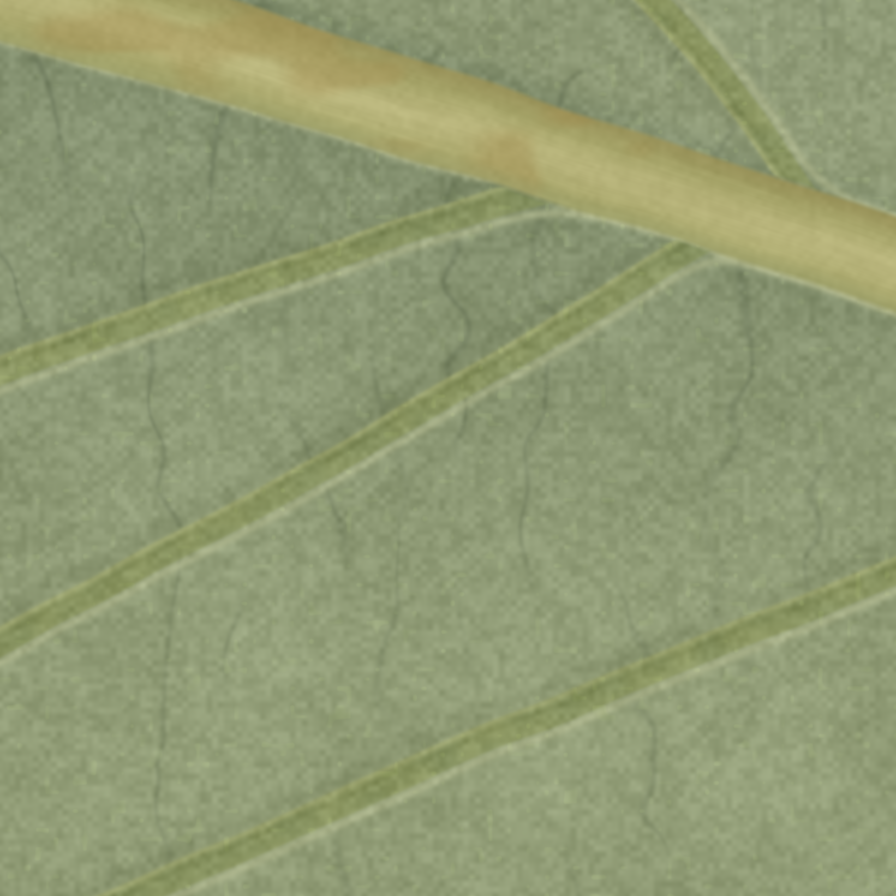
Reproduce this texture procedurally as a Shadertoy shader.

```glsl
// Underside of a leaf: a pale midrib crosses the top and olive side veins branch off it.
// Each vein is a quadratic curve with a shaded cross-section and a light lower rim;
// value noise adds the fuzzy grain, and warped columns add the faint veinlets.

float hash(vec2 p) {
    return fract(sin(dot(p, vec2(127.1, 311.7))) * 43758.5453);
}

float noise(vec2 p) {
    vec2 i = floor(p), f = fract(p);
    f = f * f * (3.0 - 2.0 * f);
    return mix(mix(hash(i), hash(i + vec2(1, 0)), f.x),
               mix(hash(i + vec2(0, 1)), hash(i + vec2(1, 1)), f.x), f.y);
}

float fbm(vec2 p) {
    float sum = 0.0, amp = 0.5;
    for (int i = 0; i < 4; i++) {
        sum += amp * noise(p);
        p = p * 2.03 + 17.3;
        amp *= 0.5;
    }
    return sum;
}

float bump(float d, float width) {
    return exp(-d * d / (width * width));
}

float smoothMin(float a, float b, float k) {
    float h = max(k - abs(a - b), 0.0) / k;
    return min(a, b) - h * h * k * 0.25;
}

// Signed distance above the curve y = c.x + c.y x + c.z x^2
float curveDistance(vec2 p, vec3 c) {
    float slope = c.y + 2.0 * c.z * p.x;
    return (p.y - c.x - p.x * (c.y + c.z * p.x)) / sqrt(1.0 + slope * slope);
}

// Thin dark veinlets running roughly down the blade
float veinlets(vec2 p) {
    float x = p.x * 10.5 + 1.3 * noise(p * vec2(3.0, 5.0)) + 0.35 * noise(p * 22.0);
    float column = floor(x);
    float line = bump(fract(x) - 0.5, 0.05);
    return line * smoothstep(0.4, 0.75, noise(vec2(column * 7.3, p.y * 7.0)));
}

// Shades one side vein; d grows away from its light rim, gap is the distance off the midrib
vec3 shadeVein(vec3 col, vec2 p, float d, float gap) {
    float inBlade = smoothstep(-0.004, 0.006, gap);
    float mottle = noise(p * 38.0);
    col -= 0.035 * bump(d - 0.023, 0.012) * inBlade;
    float body = (1.0 - smoothstep(0.012, 0.018, abs(d + 0.002))) * inBlade;
    vec3 olive = mix(vec3(0.51, 0.56, 0.36), vec3(0.56, 0.60, 0.38), mottle);
    col = mix(col, olive, body * 0.88);
    col = mix(col, vec3(0.62, 0.65, 0.44), 0.65 * bump(d - 0.012, 0.0035) * inBlade);
    col -= 0.03 * bump(d - 0.004, 0.004) * inBlade;
    // The rim rounds the corner where the vein meets the midrib
    float rim = smoothMin(-d - 0.022, gap, 0.035);
    return mix(col, vec3(0.68, 0.71, 0.55), 0.7 * bump(rim, 0.0055));
}

void mainImage(out vec4 fragColor, in vec2 fragCoord) {
    vec2 uv = fragCoord / iResolution.xy;
    vec2 p = uv + 0.005 * (vec2(noise(uv * 11.0), noise(uv * 11.0 + 40.0)) - 0.5);

    // Distances outside the two edges of the midrib
    float below = -curveDistance(p, vec3(0.953, -0.27, -0.03));
    float above = curveDistance(p, vec3(1.084, -0.325, 0.0));

    // Leaf blade: greyer near the midrib, paler toward the bottom
    vec3 col = mix(vec3(0.625, 0.665, 0.505), vec3(0.58, 0.625, 0.485),
                   smoothstep(0.1, 1.0, uv.y));
    col += 0.07 * (fbm(uv * 7.0) - 0.47);
    col -= vec3(0.055, 0.055, 0.045) * veinlets(uv);
    col -= 0.02 * bump(max(below, 0.0), 0.05);
    col -= vec3(0.05, 0.045, 0.035) * bump(max(above, 0.0), 0.022);

    // Side veins under the midrib
    vec3 veins[3] = vec3[3](vec3(0.588, 0.37, -0.06),
                            vec3(0.288, 0.50, 0.09),
                            vec3(-0.065, 0.46, -0.03));
    float plainRim = bump(below, 0.005);
    for (int i = 0; i < 3; i++) {
        float d = curveDistance(p, veins[i]);
        plainRim *= smoothstep(0.012, 0.03, abs(d));
        if (above < 0.0) col = shadeVein(col, p, d, below);
    }
    col = mix(col, vec3(0.68, 0.70, 0.53), 0.65 * plainRim);

    // Steep vein over the midrib, lit on its right side
    if (below < 0.0) {
        vec2 q = p - vec2(0.73, 0.0);
        float d = -curveDistance(q, vec3(1.0, -1.1, -1.3));
        col = shadeVein(col, p, d, above);
    }

    // Midrib: rounded pale body with long streaks and brown upper edge
    float across = clamp(-below / max(-below - above, 0.001), 0.0, 1.0);
    float body = smoothstep(-0.004, 0.004, -below) * smoothstep(-0.004, 0.004, -above);
    vec2 along = vec2(p.x * 5.0, across * 9.0);
    vec3 rib = mix(vec3(0.64, 0.635, 0.40), vec3(0.73, 0.715, 0.49), bump(across - 0.45, 0.27));
    rib += 0.075 * (fbm(along) - 0.47);
    rib = mix(rib, vec3(0.59, 0.56, 0.34), 0.75 * smoothstep(0.72, 1.0, across));
    rib = mix(rib, vec3(0.64, 0.56, 0.32),
              0.45 * smoothstep(0.5, 0.8, noise(p * vec2(14.0, 24.0))));
    rib = mix(rib, vec3(0.62, 0.64, 0.43), 0.6 * (1.0 - smoothstep(0.0, 0.22, across)));
    col = mix(col, rib, body);

    // Fuzzy grain, softer on the midrib
    float grain = 0.6 * noise(uv * 150.0) + 0.4 * noise(uv * 75.0 + 9.0) - 0.5;
    float fleck = smoothstep(0.78, 1.0, noise(uv * 95.0 + 31.0));
    col += mix(0.11, 0.04, body) * grain;
    col += vec3(0.03, 0.035, 0.015) * fleck * (1.0 - body);

    fragColor = vec4(clamp(col, 0.0, 1.0), 1.0);
}
```
